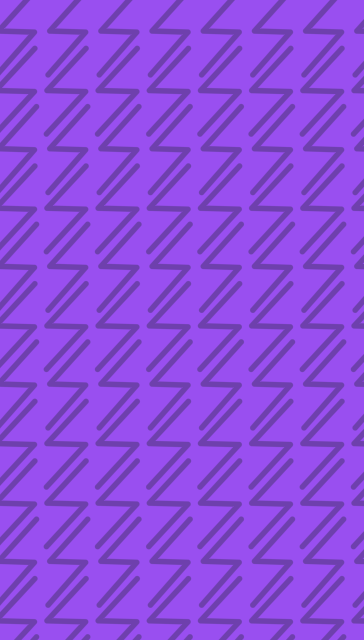
This pattern is drawn by a Shadertoy shader. Its source:

```glsl
const float CANVAS_UNITS = 768.0;          // canvas height in design units
const vec2 PITCH = vec2(61.42, 70.6);      // column and row spacing
const vec2 FIRST_GLYPH = vec2(-1.7, 37.8); // left end of the first crossbar
const float HALF_WIDTH = 3.3;
const float SEAM_ROW = 8.0;                // rows from here on swap their variant
const vec3 VIOLET = vec3(0.60, 0.31, 0.94);
const vec3 DARK_PURPLE = vec3(0.43, 0.25, 0.68);

float segmentDistance(vec2 p, vec2 a, vec2 b) {
    vec2 pa = p - a, ba = b - a;
    return length(pa - ba * clamp(dot(pa, ba) / dot(ba, ba), 0.0, 1.0));
}

// Zigzag: upper stroke, crossbar, lower stroke; variant 0 or 1 alters its ends
float zigzagDistance(vec2 p, float variant) {
    vec2 top    = mix(vec2(45.5, -51.0), vec2(43.5, -51.0), variant);
    vec2 left   = mix(vec2(0.0, -0.6), vec2(-3.3, -0.5), variant);
    vec2 right  = mix(vec2(43.0, 0.8), vec2(43.0, 0.8), variant);
    vec2 bottom = mix(vec2(-2.0, 52.0), vec2(-4.0, 51.7), variant);
    float d = segmentDistance(p, top, left);
    d = min(d, segmentDistance(p, left, right));
    return min(d, segmentDistance(p, right, bottom));
}

// Interlocking rows: each point checks its own row and both neighbours
float patternDistance(vec2 p, vec2 pitch) {
    float centre = 0.5 * pitch.x - 10.0;
    p.x = mod(p.x - centre + 0.5 * pitch.x, pitch.x) + centre - 0.5 * pitch.x;
    float nearestRow = floor(p.y / pitch.y + 0.5);
    float d = 1e3;
    for (float offset = -1.0; offset <= 1.0; offset++) {
        float row = nearestRow + offset;
        if (row < 0.0) continue;
        float seam = step(SEAM_ROW, row);
        float variant = mod(row + seam, 2.0);
        float rowY = row * pitch.y + 0.7 * variant + 0.9 * seam;
        d = min(d, zigzagDistance(p - vec2(0.0, rowY), variant));
    }
    return d;
}

void mainImage(out vec4 fragColor, in vec2 fragCoord) {
    float pixel = CANVAS_UNITS / iResolution.y;
    vec2 p = vec2(fragCoord.x, iResolution.y - fragCoord.y) * pixel;
    float d = patternDistance(p - FIRST_GLYPH, PITCH) - HALF_WIDTH;
    float ink = 1.0 - smoothstep(-0.75 * pixel, 0.75 * pixel, d);
    fragColor = vec4(mix(VIOLET, DARK_PURPLE, ink), 1.0);
}
```
